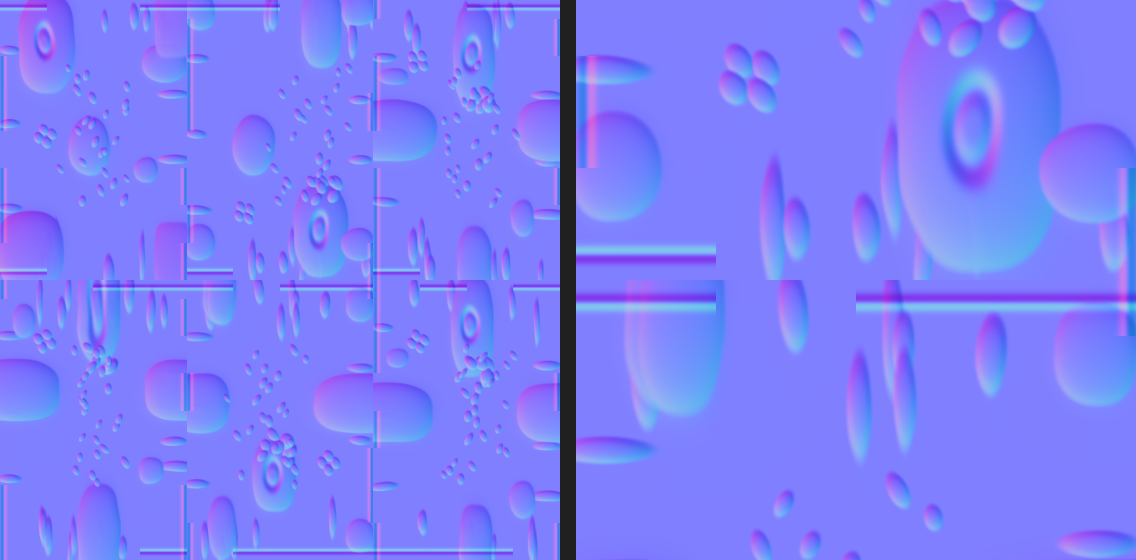
Left, the full canvas; right, a detail of the centre.
A WebGL 2 fragment shader for this texture map:

```glsl
#version 300 es
precision highp float;
// Tangent-space normal map: a 3 x 2 grid of tiles with domes, long bodies and droplets.
// Each part paints the slope of a rounded mound; hashes scatter the small parts,
// and gradient noise bends the outlines. The slope is then encoded as a normal.

#define GRID vec2(3.0, 2.0)
#define TILE_HEIGHT 1.5
#define EDGE_SOFT 0.007
#define HALO 0.16
#define BODY_SLOPE 0.55
#define DROP_SLOPE 0.95
#define DROPS 24
#define STREAKS 7
#define WARP 0.014
#define SEAM_SLOPE 0.65

uniform vec2 u_resolution;
out vec4 fragColor;

// Layout by tile, in tile widths: centre x, y and radius x, y.
const vec4 UPPER[6] = vec4[6](
  vec4(.25, 1.27, .15, .27), vec4(.72, 1.36, .11, .22), vec4(.54, 1.2, .11, .28),
  vec4(.53, 1.35, .115, .3), vec4(.17, 1.45, .08, .18), vec4(.53, 1.25, .115, .27));
const vec4 LOWER[6] = vec4[6](
  vec4(.16, .16, .18, .21), vec4(.72, .26, .145, .25), vec4(.54, .07, .09, .22),
  vec4(.53, .13, .115, .28), vec4(.47, .45, .115, .19), vec4(.55, .08, .09, .22));
// Tiles 0 and 1 hold an oval; the others hold domes: left edge, y, right edge, half height.
const vec4 MAIN[6] = vec4[6](
  vec4(.48, .715, .11, .16), vec4(.36, .72, .115, .16), vec4(.34, .8, .775, .165),
  vec4(.32, .91, .77, .167), vec4(.23, .84, .68, .16), vec4(.32, .79, .77, .16));
const vec4 KNOB[6] = vec4[6](
  vec4(.78, .59, .063, .07), vec4(.92, .19, .09, .09), vec4(.8, .33, .063, .1),
  vec4(.81, .48, .067, .075), vec4(.19, .17, .075, .17), vec4(.8, .32, .068, .1));
const vec4 SIDE[6] = vec4[6](
  vec4(.88, 1.16, .12, .1), vec4(.07, .2, .08, .1), vec4(.11, 1.09, .08, .045),
  vec4(.13, 1.28, .06, .09), vec4(.93, .13, .075, .09), vec4(.13, 1.08, .055, .05));

vec2 hash2(vec2 p) {
  vec3 q = fract(p.xyx * vec3(.1031, .1030, .0973));
  q += dot(q, q.yzx + 33.33);
  return fract((q.xx + q.yz) * q.zy);
}

float gradientNoise(vec2 p) {
  vec2 cell = floor(p), f = fract(p), u = f * f * (3.0 - 2.0 * f);
  vec4 v;
  for (int k = 0; k < 4; k++) {
    vec2 corner = vec2(k & 1, k >> 1);
    v[k] = dot(hash2(cell + corner) * 2.0 - 1.0, f - corner);
  }
  return mix(mix(v.x, v.y, u.x), mix(v.z, v.w, u.x), u.y);
}

// Lays one mound over the slope; power 2 is an ellipse, higher is boxier.
void mound(inout vec2 slope, vec2 p, vec4 part, float power, float steep, vec2 lean) {
  vec2 q = (p - part.xy) / part.zw, a = pow(abs(q) + 1e-4, vec2(power));
  float d = pow(a.x + a.y, 1.0 / power), rim = min(d, 1.0);
  float cover = smoothstep(-EDGE_SOFT, EDGE_SOFT, (1.0 - d) * min(part.z, part.w));
  cover = max(cover * .93, HALO * exp(-9.0 * max(d - 1.0, 0.0)));
  slope = mix(slope, lean - q * steep * mix(.4, 1.0, rim * rim * rim * rim), cover);
}

void drop(inout vec2 slope, vec2 p, vec2 centre, vec2 radius, float tilt) {
  p.x += tilt * (p.y - centre.y);
  mound(slope, p, vec4(centre, radius), 2.0, DROP_SLOPE, vec2(0));
}

// A fine crease: slopes up, then down, across distance d.
float crease(float d) { return d / .008 * exp(.5 - .5 * d * d / 6.4e-5); }

void main() {
  vec2 grid = gl_FragCoord.xy / u_resolution * GRID, cell = floor(grid);
  vec2 edgeP = fract(grid) * vec2(1.0, TILE_HEIGHT), slope = vec2(0);
  int tile = int(cell.x + 3.0 * (1.0 - cell.y));
  float seed = float(tile) * 71.0 + 5.0;
  vec2 p = edgeP + WARP * vec2(gradientNoise(edgeP * 7.0 + seed), gradientNoise(edgeP * 6.0 - seed));
  bool domed = tile > 1, ringLow = tile == 1 || tile == 4, tailed = domed && tile != 4;
  vec4 upper = UPPER[tile], lower = LOWER[tile], main4 = MAIN[tile], knob = KNOB[tile], side = SIDE[tile];
  vec2 lean = tile == 0 ? vec2(.12, -.14) : vec2(-.07, .04);

  // Vertical streaks hanging from the top and rising from the bottom.
  float spine = tile == 1 ? .66 : tile == 4 ? .46 : .54;
  for (int k = 0; k < 2 * STREAKS; k++) {
    vec2 h = hash2(vec2(k + 3, seed)), g = hash2(vec2(seed, k + 40));
    float y = .03 + .2 * h.y;
    drop(slope, p, vec2(spine + (h.x - .5) * .75, k < STREAKS ? y : TILE_HEIGHT - y),
         vec2(.013 + .012 * g.x, .05 + .06 * g.y), 0.0);
  }
  // Flat lozenges at both sides.
  for (int k = 0; k < 5; k++) {
    vec2 h = hash2(vec2(seed, k + 9));
    drop(slope, p, vec2((k & 1) == 0 ? .05 : .93, .35 + .2 * float(k) + .1 * h.x), vec2(.05 + .03 * h.y, .022), 0.0);
  }
  // Bodies, side blobs and the central oval or pair of domes.
  mound(slope, p, upper, 2.6, BODY_SLOPE, lean);
  mound(slope, p, lower, 2.6, BODY_SLOPE, lean);
  mound(slope, p, side, 2.3, BODY_SLOPE, vec2(0));
  if (tailed) drop(slope, p, knob.xy + vec2(.14, .02), vec2(.1, .027), 0.0);
  mound(slope, p, knob, 2.2, BODY_SLOPE, vec2(0));
  if (ringLow) {
    mound(slope, p, side + vec4(0, 1.24, 0, 0), 2.5, BODY_SLOPE, lean);
    mound(slope, p, knob + vec4(0, 1.26, 0, 0), 2.5, BODY_SLOPE, lean);
  }
  if (tile == 0) for (int k = 0; k < 2; k++)
    mound(slope, p, vec4(.93, k == 0 ? .1 : 1.4, .1, .21), 5.0, .3, lean);
  if (domed) {
    mound(slope, p, vec4(.08, main4.y, main4.x - .08, main4.w), 2.7, BODY_SLOPE, vec2(0));
    mound(slope, p, vec4(.96, main4.y, .96 - main4.z, main4.w), 2.7, BODY_SLOPE, vec2(0));
  } else mound(slope, p, main4, 2.1, BODY_SLOPE, vec2(0));

  // Oval ring pressed into one body, and a crown of beads at its inner end.
  vec4 body = ringLow ? lower : upper;
  vec2 ringQ = (p - body.xy - vec2(-.01, .01)) / vec2(.036, tile == 3 ? .17 : .07);
  float ringD = length(ringQ);
  slope += ringQ * .5 * crease((ringD - .9) * .028);
  vec2 tip = body.xy + vec2(0, ringLow ? .88 : -.88) * vec2(0, body.w);
  if (tile > 0) for (int k = 0; k < 7; k++) {
    vec2 h = hash2(vec2(k + 17, seed)) - .5;
    drop(slope, p, tip + h * vec2(.17, .13), vec2(.026, .032) * (1.0 + .4 * h.x), h.y);
  }
  // Loose droplets about the spine, and one tight cluster.
  for (int k = 0; k < DROPS; k++) {
    vec2 h = hash2(vec2(seed, k + 60)), g = hash2(vec2(k + 90, seed));
    float spread = (h.x - .5) * mix(.18, .52, g.x);
    drop(slope, p, vec2(spine + spread, .4 + .75 * (float(k) + h.y) / float(DROPS)),
         vec2(.015, .023) * (.75 + .5 * g.y), g.x - .5);
  }
  vec2 cluster = tile == 4 ? vec2(.76, .52) : tile == 1 ? vec2(.31, .36) : vec2(.24, tile == 0 ? .77 : 1.17);
  for (int k = 0; k < 4; k++) {
    float angle = 1.57 * float(k) + seed;
    drop(slope, p, cluster + .036 * vec2(cos(angle), sin(angle)), vec2(.023, .028), .2);
  }
  // Broken creases along the tile borders.
  vec2 run = hash2(vec2(floor(edgeP.y * 5.0), seed)), span = hash2(vec2(floor(edgeP.x * 4.0), seed + 7.0));
  slope.x += SEAM_SLOPE * (crease(edgeP.x - .02) * step(.35, run.x) - crease(edgeP.x - .985) * step(.6, run.y));
  slope.y += SEAM_SLOPE * (crease(edgeP.y - .045) * step(.45, span.x) - crease(edgeP.y - 1.46) * step(.45, span.y));

  fragColor = vec4(normalize(vec3(slope, 1.0)) * .5 + .5, 1.0);
}
```
